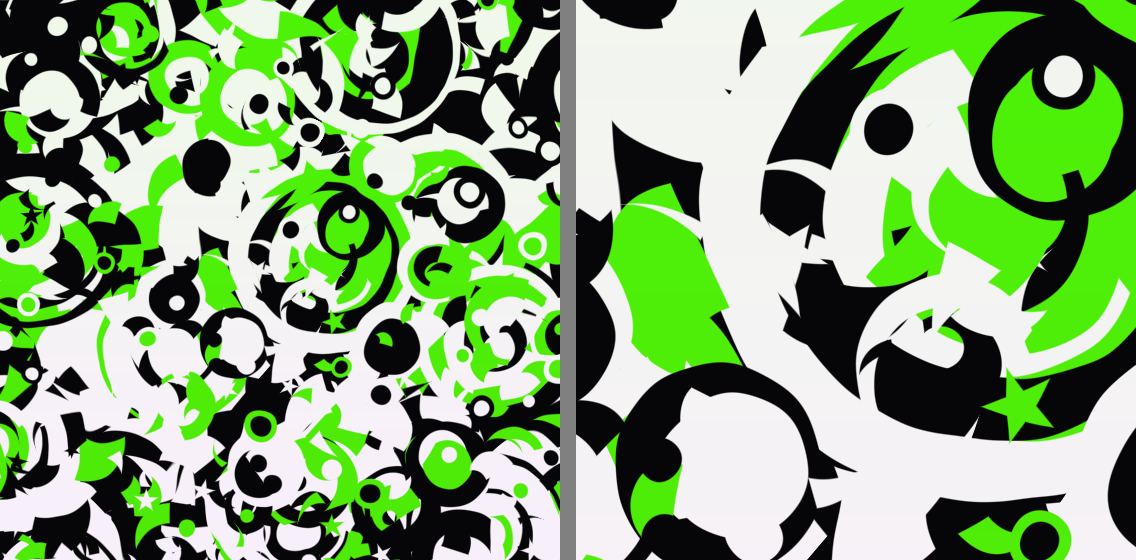
Left, the full canvas; right, a detail of the centre.
Give the GLSL for this pattern, as a WebGL 1 fragment shader.

```glsl
precision highp float;
// Collage of broken ring medallions, curved shards, dots and stars in black, white and acid green.

uniform vec2 u_resolution;

const float TAU = 6.28319;
const vec3 WHITE = vec3(0.97, 0.97, 0.96);
const vec3 BLACK = vec3(0.025, 0.02, 0.03);
const vec3 GREEN = vec3(0.31, 0.95, 0.03);

vec4 hash4(vec2 p) {
  vec4 h = fract(p.xyxy * vec4(0.1031, 0.1030, 0.0973, 0.1099));
  h += dot(h, h.wzxy + 33.33);
  return fract((h.xxyz + h.yzzw) * h.zywx);
}

vec2 direction(float turn) { return vec2(cos(TAU * turn), sin(TAU * turn)); }

vec2 rotate(vec2 p, float turn) {
  vec2 d = direction(turn);
  return vec2(d.x * p.x - d.y * p.y, d.y * p.x + d.x * p.y);
}

// Gradient noise, roughly -0.7 to 0.7
float corner(vec2 cell, vec2 offset, vec2 f) {
  return dot(direction(hash4(cell + offset).x), f - offset);
}

float gradientNoise(vec2 p) {
  vec2 i = floor(p), f = fract(p);
  vec2 u = f * f * f * (f * (f * 6.0 - 15.0) + 10.0);
  float low = mix(corner(i, vec2(0, 0), f), corner(i, vec2(1, 0), f), u.x);
  float high = mix(corner(i, vec2(0, 1), f), corner(i, vec2(1, 1), f), u.x);
  return mix(low, high, u.y);
}

// Ink chosen by its share of the area
vec3 inkOf(float tone) {
  return tone < 0.40 ? WHITE : (tone < 0.75 ? BLACK : GREEN);
}

vec3 paint(vec3 base, vec3 ink, float dist, float aa) {
  return mix(ink, base, smoothstep(-aa, aa, dist));
}

// Ring whose band swells on one side
float taperedRing(vec2 q, float radius, float band, vec2 dir) {
  return max(length(q) - radius, radius - band - length(q - dir * band * 0.6));
}

// Disc with a round bite and a straight cut
float horn(vec2 q, float s, vec4 h) {
  vec2 dir = direction(h.x);
  float bite = s * mix(0.6, 1.3, h.y) - length(q - dir * s * mix(0.5, 1.1, h.z));
  float cut = dot(q, vec2(-dir.y, dir.x)) - s * mix(-0.1, 0.7, h.w);
  return max(max(length(q) - s, bite), cut);
}

// Bent triangle
float splinter(vec2 q, float s, vec4 h) {
  q = rotate(q, h.x);
  q.x += (h.z - 0.5) * 1.2 * q.y * q.y / s;
  float slope = mix(0.15, 0.6, h.y);
  return max(0.85 * (abs(q.x) - 0.6 * slope * (s - q.y)), -q.y - 0.5 * s);
}

float star(vec2 q, float radius, float points) {
  float sector = TAU / points;
  float a = abs(mod(atan(q.y, q.x), sector) - 0.5 * sector);
  vec2 tip = radius * direction(0.5 / points);
  vec2 side = normalize(tip - vec2(radius * 0.4, 0.0));
  return dot(length(q) * vec2(cos(a), sin(a)) - tip, vec2(side.y, -side.x));
}

vec2 layerGrid(vec2 p, float cells, float seed) {
  return rotate(p, seed * 0.137) * cells + seed * 7.3 + 40.0;
}

vec3 shardLayer(vec3 col, vec2 p, float cells, float density, float seed, float aa) {
  vec2 g = layerGrid(p, cells, seed);
  for (int j = -1; j <= 1; j++) for (int i = -1; i <= 1; i++) {
    vec2 id = floor(g) + vec2(i, j);
    vec4 place = hash4(id + seed * 17.0), form = hash4(id + seed * 29.0 + 5.0);
    if (place.x > density) continue;
    vec2 q = g - id - 0.5 - 0.6 * (place.yz - 0.5);
    float size = mix(0.45, 0.95, place.w);
    float tone = fract(form.x * 7.0 + form.w * 13.0);
    float d = form.y < 0.55 ? horn(q, size, form.zwxy) : splinter(q, size, form.zwxy);
    col = paint(col, inkOf(tone), d, aa * cells);
  }
  return col;
}

vec3 medallionLayer(vec3 col, vec2 p, float cells, float density, float bands, float seed, float aa) {
  vec2 g = layerGrid(p, cells, seed);
  for (int j = -1; j <= 1; j++) for (int i = -1; i <= 1; i++) {
    vec2 id = floor(g) + vec2(i, j);
    vec4 place = hash4(id + seed * 17.0), fill = hash4(id + seed * 31.0 + 9.0);
    if (place.x > density) continue;
    vec2 q = g - id - 0.5 - 0.5 * (place.yz - 0.5);
    float radius = mix(0.38, 0.62, place.w);
    if (fill.x < 0.6) col = paint(col, inkOf(fill.y), length(q) - radius * 0.92, aa * cells);
    // Concentric bands, some chopped open
    for (int k = 0; k < 4; k++) {
      float n = float(k);
      if (n >= bands) break;
      vec4 h = hash4(id + vec2(n * 11.0, seed * 23.0 + 3.0));
      float r = radius * (1.0 - 0.85 * n / bands);
      float band = radius * mix(0.45, 0.85, h.x) / bands;
      vec2 dir = direction(h.y);
      float chop = dot(q, rotate(dir, 0.2)) - r * mix(-0.1, 1.7, h.z);
      float tone = fract(fill.y + 0.39 * (n + 1.0) + 0.2 * h.w);
      col = paint(col, inkOf(tone), max(taperedRing(q, r, band, dir), chop), aa * cells);
    }
  }
  return col;
}

// Small dots, eyelets and stars
vec3 speckLayer(vec3 col, vec2 p, float cells, float density, float seed, float aa) {
  vec2 g = layerGrid(p, cells, seed), id = floor(g);
  vec4 place = hash4(id + seed * 17.0), form = hash4(id + seed * 37.0 + 2.0);
  if (place.x > density) return col;
  vec2 q = g - id - 0.5 - 0.35 * (place.yz - 0.5);
  float radius = mix(0.14, 0.24, place.w);
  float d = form.x < 0.75 ? length(q) - radius : star(rotate(q, form.z), radius * 1.25, 5.0);
  if (form.x < 0.3) col = paint(col, inkOf(fract(form.y + 0.4)), length(q) - radius * 1.6, aa * cells);
  return paint(col, inkOf(form.y), d, aa * cells);
}

void main() {
  vec2 uv = gl_FragCoord.xy / u_resolution.y;
  float aa = 0.9 / u_resolution.y;

  // Hand-cut wobble of all outlines
  vec2 p = uv + 0.008 * vec2(gradientNoise(uv * 7.0 + 20.0), gradientNoise(uv * 7.0 + 60.0));
  p += 0.003 * vec2(gradientNoise(uv * 24.0 + 90.0), gradientNoise(uv * 24.0 + 130.0));

  vec3 col = paint(WHITE, BLACK, gradientNoise(p * 7.0 + 3.0) / 7.0, aa);
  col = shardLayer(col, p, 5.0, 0.9, 1.0, aa);
  col = shardLayer(col, p, 9.0, 0.8, 2.0, aa);
  col = medallionLayer(col, p, 3.4, 0.95, 4.0, 3.0, aa);
  col = shardLayer(col, p, 8.0, 0.4, 4.0, aa);
  col = shardLayer(col, p, 14.0, 0.4, 5.0, aa);
  col = medallionLayer(col, p, 7.0, 0.4, 2.0, 6.0, aa);
  col = shardLayer(col, p, 22.0, 0.25, 7.0, aa);
  col = speckLayer(col, p, 13.0, 0.35, 8.0, aa);

  // Faint lilac below, mint above
  col *= mix(vec3(1.0, 0.97, 1.02), vec3(0.97, 1.0, 0.96), smoothstep(0.1, 0.9, uv.y));
  gl_FragColor = vec4(col, 1.0);
}
```
